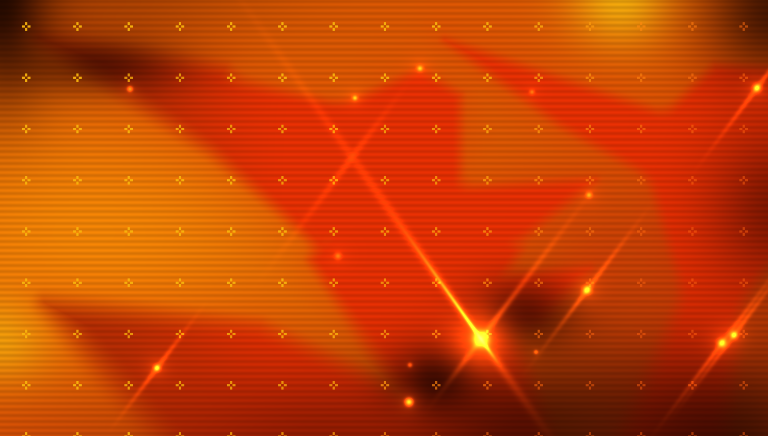
Give the GLSL for this background, as a WebGL 1 fragment shader.

```glsl
precision highp float;
// Soft red angular silhouettes on amber light, with scanlines, a cross grid and diagonal flares.
uniform vec2 u_resolution;

const float WIDTH = 7.68;          // canvas width in scene units, y runs downward
const float GRID_STEP = 0.5125;
const vec2 GRID_START = vec2(0.262, 0.265);
const float SCAN_STEP = 0.06;
const float SCAN_DEPTH = 0.12;
const vec3 RUST = vec3(0.87, 0.35, 0.01);
const vec3 AMBER = vec3(0.97, 0.53, 0.02);
const vec3 BRICK = vec3(0.80, 0.26, 0.02);
const vec3 GOLD = vec3(0.97, 0.70, 0.05);
const vec3 RED = vec3(0.92, 0.18, 0.01);
const vec3 MAROON = vec3(0.70, 0.16, 0.01);
const vec3 EMBER = vec3(1.0, 0.38, 0.06);
const vec2 RISING = vec2(0.6, -0.8);
const vec2 FALLING = vec2(0.578, 0.816);

float blob(vec2 p, vec2 center, vec2 radius) {
  vec2 q = (p - center) / radius;
  return exp(-dot(q, q));
}

// One polygon edge: x keeps squared distance, y keeps the inside sign
vec2 addEdge(vec2 state, vec2 p, vec2 a, vec2 b) {
  vec2 e = b - a, w = p - a;
  vec2 d = w - e * clamp(dot(w, e) / dot(e, e), 0.0, 1.0);
  bool crosses = (a.y > p.y) != (b.y > p.y);
  if (crosses && p.x < a.x + e.x * w.y / e.y) state.y = -state.y;
  return vec2(min(state.x, dot(d, d)), state.y);
}

float quad(vec2 p, vec2 a, vec2 b, vec2 c, vec2 d) {
  vec2 s = addEdge(vec2(100.0, 1.0), p, a, b);
  s = addEdge(s, p, b, c);
  s = addEdge(s, p, c, d);
  s = addEdge(s, p, d, a);
  return s.y * sqrt(s.x);
}

float join(float a, float b) {
  float h = max(0.12 - abs(a - b), 0.0);
  return min(a, b) - h * h / 0.48;
}

// Central figure: wing, shoulder, head, torso, arms and base
float centerFigure(vec2 p) {
  float d = quad(p, vec2(0.4, 0.38), vec2(2.25, 0.68), vec2(3.35, 2.6), vec2(2.1, 1.5));
  d = join(d, quad(p, vec2(1.8, 0.68), vec2(3.5, 1.07), vec2(4.6, 1.9), vec2(3.2, 2.45)));
  d = join(d, quad(p, vec2(3.3, 1.12), vec2(4.2, 0.7), vec2(4.6, 0.95), vec2(4.6, 2.1)));
  d = join(d, quad(p, vec2(3.1, 2.6), vec2(4.0, 1.4), vec2(5.2, 2.5), vec2(4.2, 4.2)));
  d = join(d, quad(p, vec2(4.3, 1.9), vec2(5.95, 1.8), vec2(5.2, 2.4), vec2(4.4, 2.8)));
  d = join(d, quad(p, vec2(4.5, 2.8), vec2(5.9, 2.68), vec2(5.4, 3.2), vec2(4.7, 3.5)));
  return join(d, quad(p, vec2(4.0, 3.8), vec2(4.8, 2.4), vec2(5.6, 4.7), vec2(4.0, 4.7)));
}

float sideFigures(vec2 p) {
  float d = quad(p, vec2(4.45, 0.4), vec2(6.8, 1.19), vec2(7.1, 2.1), vec2(5.6, 1.25));
  d = join(d, quad(p, vec2(6.5, 1.3), vec2(7.15, 0.65), vec2(8.2, 0.7), vec2(8.0, 2.4)));
  d = join(d, quad(p, vec2(6.45, 1.6), vec2(8.0, 1.0), vec2(7.8, 2.5), vec2(7.0, 3.5)));
  d = join(d, quad(p, vec2(6.9, 2.8), vec2(7.45, 2.6), vec2(7.2, 4.7), vec2(6.1, 4.7)));
  return min(d, quad(p, vec2(0.45, 3.03), vec2(2.6, 3.25), vec2(5.0, 4.4), vec2(2.1, 4.9)));
}

// Tapered streak reaching "back" and "ahead" of its center
float ray(vec2 p, vec2 center, vec2 dir, float back, float ahead, float width) {
  vec2 q = p - center;
  float t = dot(q, dir);
  float s = (q.x * dir.y - q.y * dir.x) / width;
  float fade = max(1.0 - abs(t) / (t < 0.0 ? back : ahead), 0.0);
  return exp(-s * s) * fade * fade;
}

float spark(vec2 p, vec2 center, float size) {
  float r = length(p - center) / size;
  return 2.0 * exp(-r * r) + 0.35 * exp(-r * 0.45);
}

float flare(vec2 p, vec2 center, float size, float reach) {
  return spark(p, center, size) + 0.45 * ray(p, center, RISING, reach, reach, 0.025);
}

float shade(vec2 p) {
  float s = 1.0 - 0.8 * blob(p, vec2(0.0, 0.0), vec2(0.5, 0.95));
  s *= 1.0 - 0.22 * blob(p, vec2(1.0, 0.0), vec2(1.6, 0.4));
  s *= 1.0 - 0.5 * blob(p, vec2(1.0, 0.65), vec2(0.85, 0.3));
  s *= 1.0 - 0.68 * blob(p, vec2(7.75, 0.1), vec2(0.7, 0.7));
  s *= 1.0 - 0.45 * blob(p, vec2(7.8, 2.1), vec2(0.7, 0.8));
  s *= 1.0 - 0.68 * blob(p, vec2(7.2, 4.4), vec2(1.5, 0.9));
  s *= 1.0 - 0.65 * blob(p, vec2(4.35, 3.8), vec2(0.45, 0.32));
  s *= 1.0 - 0.6 * blob(p, vec2(5.2, 3.15), vec2(0.55, 0.35));
  s *= 1.0 - 0.55 * blob(p, vec2(5.2, 4.3), vec2(1.1, 0.7));
  return s * (1.0 - 0.35 * blob(p, vec2(3.1, 4.4), vec2(1.5, 0.7)));
}

void main() {
  float px = WIDTH / u_resolution.x;
  vec2 p = vec2(gl_FragCoord.x, u_resolution.y - gl_FragCoord.y) * px;

  // Amber backdrop
  vec3 color = mix(RUST, AMBER, blob(p, vec2(0.9, 2.4), vec2(2.2, 1.3)));
  color = mix(color, BRICK, smoothstep(4.6, 6.2, p.x) * smoothstep(1.0, 2.6, p.y));
  color = mix(color, BRICK, 0.6 * blob(p, vec2(0.6, 4.4), vec2(1.3, 0.5)));
  color = mix(color, GOLD, 0.9 * blob(p, vec2(6.2, 0.0), vec2(0.5, 0.45)));
  color = mix(color, GOLD, 0.7 * blob(p, vec2(0.0, 3.4), vec2(0.5, 0.4)));

  // Silhouettes with a thin haze, then reddish shadow
  float dist = min(centerFigure(p), sideFigures(p));
  float blur = mix(0.17, 0.09, smoothstep(1.0, 3.5, p.x)) + 0.08 * smoothstep(2.5, 4.0, p.y);
  float figure = smoothstep(blur, -blur, dist);
  color = mix(color, RED, 0.22 * exp(-max(dist, 0.0) / 0.25));
  color = mix(color, mix(MAROON, RED, smoothstep(0.8, 3.0, p.x)), figure * 0.94);
  color *= pow(vec3(shade(p)), vec3(1.0, 1.2, 1.2));

  // Scanlines and cross grid
  color *= 1.0 - SCAN_DEPTH * (0.5 + 0.5 * sin(6.2832 * p.y / SCAN_STEP));
  vec2 cell = abs(mod(p - GRID_START + 0.5 * GRID_STEP, GRID_STEP) - 0.5 * GRID_STEP);
  float along = max(cell.x, cell.y), across = min(cell.x, cell.y);
  float tick = smoothstep(px, 0.0, across - 0.006) * smoothstep(px, 0.0, along - 0.038)
    * smoothstep(0.0, px, along - 0.008);
  float dim = smoothstep(4.5, 8.5, p.x + 0.6 * p.y);
  color = mix(color, mix(GOLD, EMBER, dim), tick * mix(0.95, 0.5, max(dim, figure * 0.4)));

  // Main star with crossing streaks
  vec2 star = vec2(4.81, 3.39);
  float light = 1.6 * spark(p, star, 0.07) + 0.35 * blob(p, star, vec2(0.3));
  light += 2.8 * ray(p, star, FALLING, 1.7, 0.4, 0.018);
  light += 0.4 * ray(p, star, FALLING, 5.2, 1.7, 0.045);
  light += 0.55 * ray(p, star, RISING, 1.0, 2.2, 0.03);
  light += 0.2 * ray(p, vec2(3.5, 1.6), RISING, 1.8, 1.2, 0.035);

  // Smaller flares and loose sparks
  light += flare(p, vec2(5.87, 2.9), 0.036, 1.2) + flare(p, vec2(7.57, 0.88), 0.034, 1.2);
  light += flare(p, vec2(7.22, 3.43), 0.038, 1.4) + flare(p, vec2(7.34, 3.35), 0.032, 1.2);
  light += flare(p, vec2(1.57, 3.68), 0.028, 0.9) + spark(p, vec2(4.09, 4.02), 0.034);
  light += 0.7 * (spark(p, vec2(3.55, 0.98), 0.023) + spark(p, vec2(4.2, 0.685), 0.026));
  light += 0.5 * (spark(p, vec2(1.3, 0.89), 0.025) + spark(p, vec2(5.89, 1.95), 0.026));
  light += 0.35 * (spark(p, vec2(3.38, 2.56), 0.03) + spark(p, vec2(5.32, 0.92), 0.022));
  light += 0.3 * (spark(p, vec2(4.1, 3.65), 0.022) + spark(p, vec2(5.36, 3.52), 0.02));
  gl_FragColor = vec4(color + EMBER * light, 1.0);
}
```
